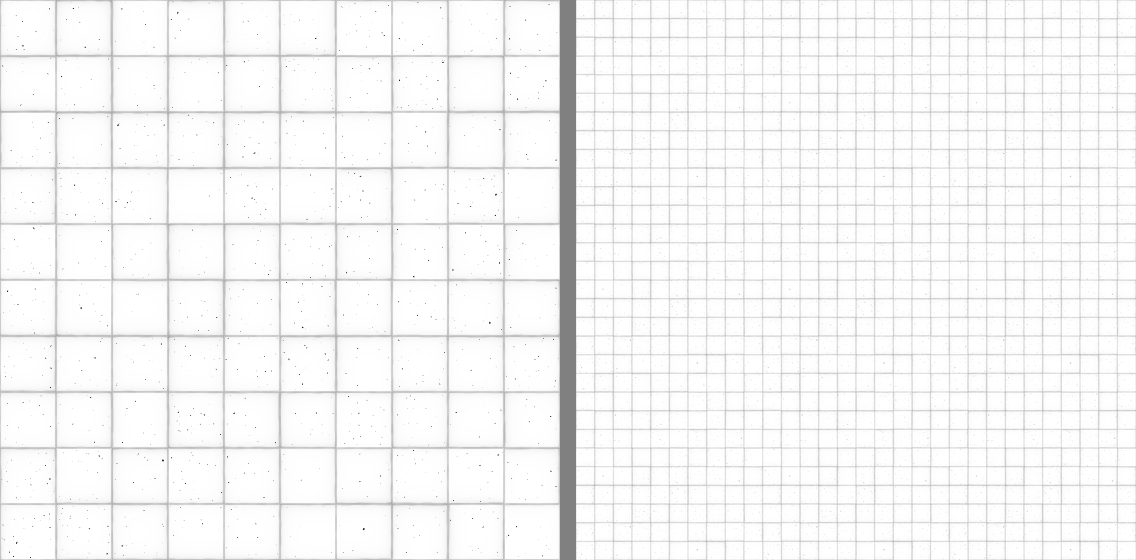
Left: one tile. Right: repeated 3 by 3.
This texture is drawn by a three.js fragment shader. Its source:

```glsl
// White ceramic tiles in a 10 by 10 grid: hairline grey grooves, soft uneven
// shading inside each tile edge, and scattered dark specks of varied size.
// Specks come from jittered cell grids; wear comes from wrapped gradient noise.

varying vec2 vUv;

const float TILES = 10.0;
const float PITCH = 1.0 / TILES;
const float SOFT = 0.0008;
const vec3 GLAZE = vec3(1.0);
const vec3 GROUT = vec3(0.3);
const vec3 SHADE = vec3(0.4);
const vec3 SPECK = vec3(0.04);

float hash(vec2 p) {
  vec3 q = fract(p.xyx * 0.1031);
  q += dot(q, q.yzx + 33.33);
  return fract((q.x + q.y) * q.z);
}

// Gradient noise, wrapped to a whole-number period
float cornerSlope(vec2 cell, vec2 offset, vec2 period) {
  float angle = 6.2832 * hash(mod(cell, period) + 7.0);
  return dot(vec2(cos(angle), sin(angle)), offset);
}

float gradientNoise(vec2 p, vec2 period) {
  vec2 i = floor(p), f = fract(p);
  vec2 u = f * f * f * (f * (f * 6.0 - 15.0) + 10.0);
  vec2 e = vec2(1.0, 0.0);
  float low = mix(cornerSlope(i, f, period),
                  cornerSlope(i + e.xy, f - e.xy, period), u.x);
  float high = mix(cornerSlope(i + e.yx, f - e.yx, period),
                   cornerSlope(i + e.xx, f - e.xx, period), u.x);
  return mix(low, high, u.y);
}

// Noise that varies along one line; each lane is a separate line
float laneNoise(float lane, float along, float frequency) {
  return gradientNoise(vec2(lane + 0.5, along * frequency), vec2(40.0, frequency));
}

// Hairline groove centred on the grid line nearest to x
float groove(float x, float along, float laneStart) {
  float line = mod(floor(x * TILES + 0.5), TILES);
  float d = abs(fract(x * TILES + 0.5) - 0.5) * PITCH;
  float wear = laneNoise(laneStart + line, along, 60.0);
  float strength = 0.58 + 0.2 * wear;
  return strength * (1.0 - smoothstep(0.0, 0.0016, d));
}

// Faint wide halo and broken thin lip inside one tile edge
float edgeShade(float d, float along, float lane) {
  float strength = hash(vec2(lane, floor(along * TILES)) + 51.0);
  float halo = 0.14 * strength * exp(-d / 0.004) + 0.05 * strength * exp(-d / 0.012);
  float patches = smoothstep(-0.3, 0.4, laneNoise(lane, along, 50.0));
  float lip = 1.0 - smoothstep(0.0, 0.0016, abs(d - 0.0021));
  return halo + 0.22 * strength * patches * lip;
}

// One jittered, slightly stretched speck in some cells of a grid
float specks(vec2 uv, float cells, float chance, float radius, float seed) {
  vec2 cell = floor(uv * cells);
  vec2 key = cell + seed;
  vec2 tile = floor((cell + 0.5) * TILES / cells);
  float density = chance * mix(0.4, 1.6, hash(tile + 83.0));
  float present = step(hash(key), density);
  vec2 jitter = vec2(hash(key + 13.0), hash(key + 29.0));
  vec2 p = (fract(uv * cells) - mix(vec2(0.2), vec2(0.8), jitter)) / cells;
  float angle = 6.2832 * hash(key + 41.0);
  vec2 axis = vec2(cos(angle), sin(angle));
  p = vec2(dot(p, axis) * 0.85, dot(p, vec2(-axis.y, axis.x)) * 1.15);
  float r = radius * mix(0.6, 1.2, hash(key + 57.0));
  float tone = hash(key + 71.0);
  float ink = mix(0.15, 0.95, tone * tone);
  return present * ink * (1.0 - smoothstep(r - SOFT, r + SOFT, length(p)));
}

void main() {
  vec2 uv = fract(vUv);
  vec2 tile = floor(uv * TILES);
  vec2 near = fract(uv * TILES) * PITCH;
  vec2 far = PITCH - near;

  // Shading inside the four edges of the tile
  float shade = edgeShade(near.x, uv.y, tile.x * 2.0)
              + edgeShade(far.x, uv.y, tile.x * 2.0 + 1.0)
              + edgeShade(near.y, uv.x, tile.y * 2.0 + 20.0)
              + edgeShade(far.y, uv.x, tile.y * 2.0 + 21.0);
  vec3 color = mix(GLAZE, SHADE, min(shade, 0.6));

  // Specks: fine dust, common dots and rare bold chips
  float dust = specks(uv, 60.0, 0.24, 0.0007, 101.0);
  float dots = specks(uv, 40.0, 0.3, 0.001, 211.0);
  float chips = specks(uv, 30.0, 0.1, 0.0014, 331.0);
  color = mix(color, SPECK, max(dust, max(dots, chips)));

  // Grooves over everything
  float grout = max(groove(uv.x, uv.y, 0.0), groove(uv.y, uv.x, 10.0));
  color = mix(color, GROUT, grout);

  gl_FragColor = vec4(color, 1.0);
}
```
